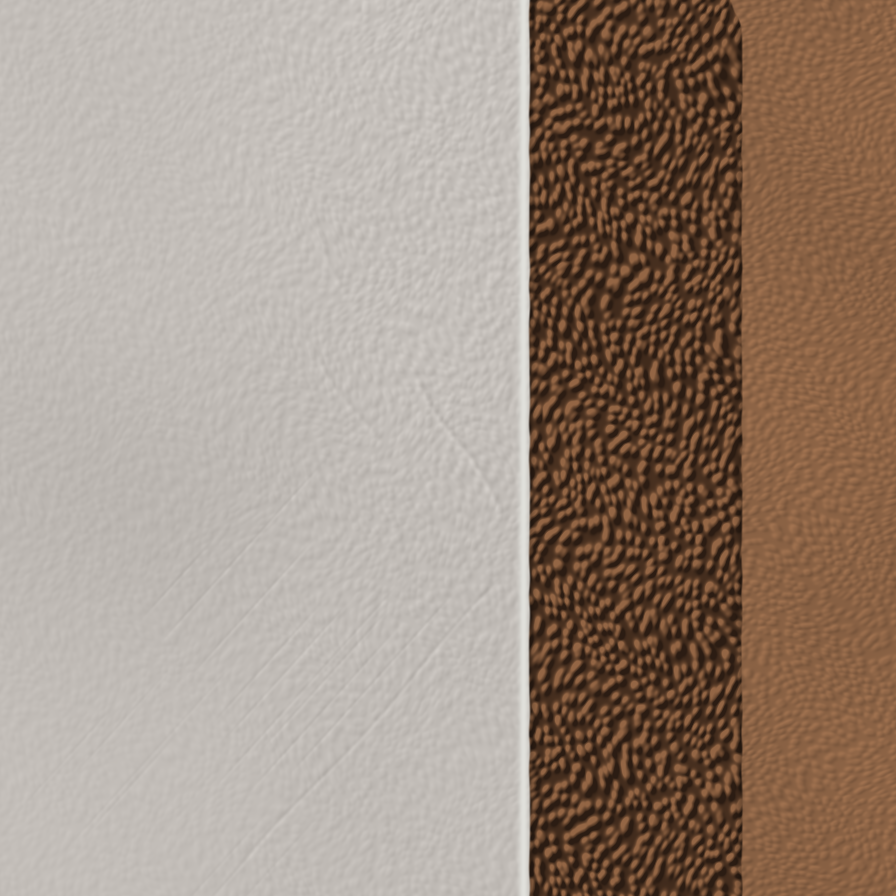
Write a WebGL 1 fragment shader that draws this texture.

```glsl
precision highp float;
// Three upright bands: pale trowelled plaster with a bright lip, dark pebbled
// leather, and smooth tan hide. Cellular noise gives each surface its relief,
// lit from the upper left; layered sines add slow tone shifts.

uniform vec2 u_resolution;

const float PLASTER_EDGE = 0.591;
const float LEATHER_EDGE = 0.828;
const float LIP_CENTER = 0.5845;
const float LIP_WIDTH = 0.0055;
const float LEATHER_CELLS = 88.0;
const float PLASTER_CELLS = 112.0;
const float HIDE_CELLS = 118.0;
const float SCRATCH_WIDTH = 0.0022;
const vec2 LIGHT = vec2(-0.75, 0.66);
const vec2 SCRATCH_DIR = vec2(0.67, 0.742);
const vec3 PLASTER = vec3(0.762, 0.742, 0.722);
const vec3 LIP = vec3(0.88, 0.88, 0.86);
const vec3 LEATHER_DARK = vec3(0.17, 0.11, 0.073);
const vec3 LEATHER_MID = vec3(0.35, 0.235, 0.155);
const vec3 LEATHER_LIGHT = vec3(0.58, 0.40, 0.27);
const vec3 HIDE = vec3(0.55, 0.39, 0.272);

vec2 hash2(vec2 p) {
  vec3 q = fract(p.xyx * vec3(0.1031, 0.103, 0.0973));
  q += dot(q, q.yzx + 33.33);
  return fract((q.xx + q.yz) * q.zy);
}

// Rounded bumps, blended softly across neighbouring cells; mean near 0.36.
float pebbles(vec2 p) {
  vec2 cell = floor(p);
  vec2 f = fract(p);
  float sum = 0.0;
  for (int j = -1; j <= 1; j++) {
    for (int i = -1; i <= 1; i++) {
      vec2 g = vec2(float(i), float(j));
      vec2 d = g + hash2(cell + g + 17.0) - f;
      sum += exp(-9.0 * dot(d, d));
    }
  }
  return 1.0 - exp(-1.4 * sum);
}

float slowWaves(vec2 p) {
  float a = sin(p.x * 7.0 + 2.0 * sin(p.y * 5.0 + 0.6));
  float b = sin(p.y * 11.0 - p.x * 6.0 + 1.5 * sin(p.x * 9.0));
  return 0.5 * a + 0.35 * b + 0.15 * sin(p.x * 23.0 + p.y * 17.0);
}

// Bends the grain gently so that bumps lean in varying directions.
vec2 warpGrain(vec2 p) {
  return p + 0.006 * vec2(sin(p.y * 41.0 + 1.5 * sin(p.x * 19.0)),
                          sin(p.x * 37.0 + 1.5 * sin(p.y * 23.0)));
}

// x: height, y: slope toward the light.
vec2 relief(vec2 p, float cells, vec2 stretch) {
  vec2 q = warpGrain(p) * cells * stretch;
  float h = pebbles(q);
  return vec2(h, h - pebbles(q + 0.3 * LIGHT));
}

// A groove's shaded and lit walls, from signed distance.
float groove(float d, float width) {
  float x = d / width;
  return 2.0 * x * exp(-x * x);
}

float scratches(vec2 p) {
  float along = dot(p, SCRATCH_DIR);
  float across = dot(p, vec2(SCRATCH_DIR.y, -SCRATCH_DIR.x));
  float sum = 0.0;
  for (int i = 0; i < 16; i++) {
    vec2 r = hash2(vec2(float(i) * 3.7, 5.3));
    float offset = mix(-0.09, 0.21, (float(i) + r.x) / 16.0);
    float start = 0.03 + 0.3 * r.y;
    float end = start + 0.14 + 0.2 * r.x;
    float span = smoothstep(start, start + 0.06, along) * (1.0 - smoothstep(end - 0.06, end, along));
    sum += span * (0.4 + 0.6 * r.y) * groove(across - offset, SCRATCH_WIDTH);
  }
  float longSpan = smoothstep(0.15, 0.25, along) * (1.0 - smoothstep(0.6, 0.66, along));
  float bend = 0.003 * sin(along * 19.0);
  return sum + 1.3 * longSpan * groove(across - 0.178 - bend, SCRATCH_WIDTH * 1.3);
}

float crease(vec2 p, vec2 a, vec2 b) {
  vec2 dir = normalize(b - a);
  float along = dot(p - a, dir);
  float across = dot(p - a, vec2(-dir.y, dir.x)) + 0.004 * sin(along * 35.0);
  float len = distance(a, b);
  float span = smoothstep(-0.01, 0.03, along) * (1.0 - smoothstep(len - 0.03, len + 0.01, along));
  return -span * groove(across, 0.004);
}

vec3 plaster(vec2 p) {
  float rough = mix(0.55, 1.0, smoothstep(0.15, 0.5, p.x)) * mix(0.7, 1.0, smoothstep(0.1, 0.6, p.y));
  float tone = 0.07 * rough * relief(p, PLASTER_CELLS, vec2(1.0, 0.85)).y;
  tone += 0.045 * rough * relief(p + 5.0, PLASTER_CELLS * 0.55, vec2(1.1, 0.8)).y;
  tone += 0.008 * slowWaves(p) + 0.012 * (p.y - 0.5);
  vec2 stain = (p - vec2(0.13, 0.45)) / vec2(0.24, 0.17);
  tone -= 0.03 * exp(-dot(stain, stain));
  tone += 0.027 * scratches(p);
  tone += 0.035 * crease(p, vec2(0.462, 0.585), vec2(0.565, 0.42));
  tone += 0.02 * crease(p, vec2(0.35, 0.61), vec2(0.425, 0.50));
  tone += 0.02 * crease(p, vec2(0.35, 0.76), vec2(0.39, 0.66));
  float lip = (p.x - LIP_CENTER) / LIP_WIDTH;
  return mix(PLASTER + tone, LIP, exp(-lip * lip));
}

vec3 leather(vec2 p) {
  vec2 r = relief(p, LEATHER_CELLS, vec2(1.1, 0.8));
  float shade = 0.75 * (r.x - 0.36) + 1.7 * r.y + 0.06 * slowWaves(p * 2.0);
  vec3 color = mix(LEATHER_MID, LEATHER_DARK, smoothstep(-0.1, 0.7, -shade));
  color = mix(color, LEATHER_LIGHT, smoothstep(-0.1, 0.85, shade));
  float rim = smoothstep(-0.004, 0.01, p.x - PLASTER_EDGE) * smoothstep(-0.004, 0.01, LEATHER_EDGE - p.x);
  return color * mix(0.65, 1.0, rim);
}

vec3 hide(vec2 p) {
  vec2 r = relief(p + 3.0, HIDE_CELLS, vec2(0.8, 1.1));
  float tone = 0.22 * r.y + 0.05 * (r.x - 0.36) + 0.025 * slowWaves(p * 1.6);
  return HIDE * (1.0 + tone);
}

void main() {
  vec2 p = gl_FragCoord.xy / u_resolution;
  float soft = max(0.0015, 0.8 / u_resolution.x);
  float wobble = 0.0005 * sin(p.y * 90.0 + 2.0 * sin(p.y * 37.0));
  float corner = 0.012 * pow(smoothstep(0.955, 1.0, p.y), 2.0);
  float inLeather = smoothstep(-soft, soft, p.x - PLASTER_EDGE - wobble);
  float inHide = smoothstep(-soft, soft, p.x - LEATHER_EDGE + corner - wobble);
  vec3 color = mix(plaster(p), leather(p), inLeather);
  gl_FragColor = vec4(mix(color, hide(p), inHide), 1.0);
}
```
